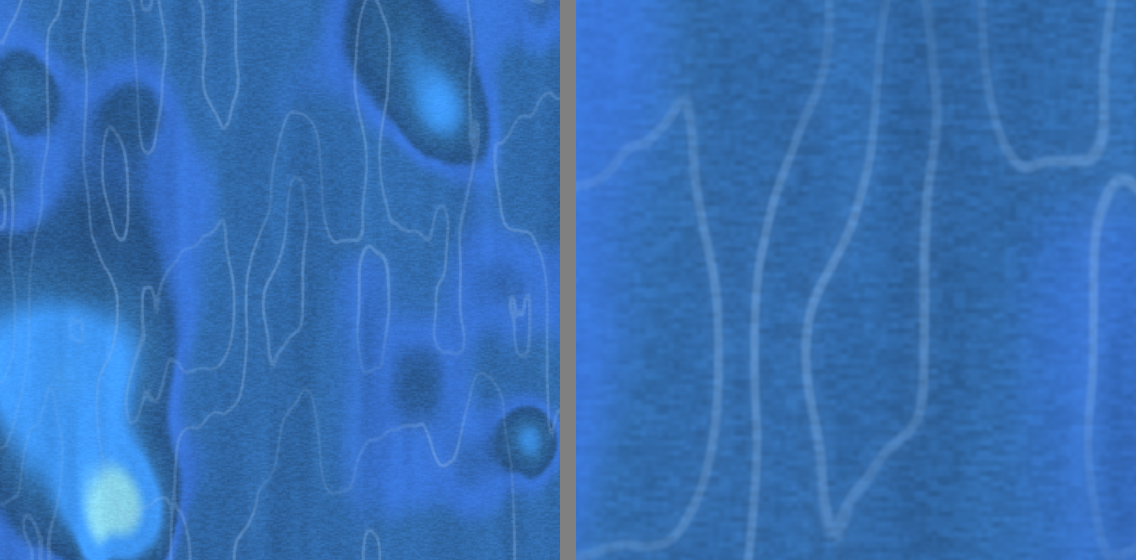
Left: the whole. Right: its middle third, enlarged.
This texture is drawn by a Shadertoy shader. Its source:

```glsl
// Deep blue watery silk: soft colour pools, upright pale contour lines and a fine woven grain.

float hash(vec2 cell) {
    vec3 q = fract(cell.xyx * vec3(0.1031, 0.1030, 0.0973));
    q += dot(q, q.yzx + 33.33);
    return fract((q.x + q.y) * q.z);
}

float noise(vec2 p) {
    vec2 i = floor(p), f = fract(p);
    f = f * f * f * (f * (f * 6.0 - 15.0) + 10.0);
    return mix(mix(hash(i), hash(i + vec2(1, 0)), f.x),
               mix(hash(i + vec2(0, 1)), hash(i + vec2(1, 1)), f.x), f.y);
}

// Vertically stretched field whose level sets become the thin lines
float strandField(vec2 p) {
    float broad = 0.66 * noise(p * vec2(8.0, 2.2) + 11.0);
    float medium = 0.34 * noise(p * vec2(15.0, 4.5) + 37.0);
    float jagged = 0.05 * noise(p * vec2(42.0, 13.0) + 71.0);
    return 4.6 * (broad + medium + jagged);
}

// Distance to the nearest level line, in canvas units
float strandDistance(vec2 p) {
    float e = 0.001, v = strandField(p);
    vec2 slope = vec2(strandField(p + vec2(e, 0)) - v, strandField(p + vec2(0, e)) - v) / e;
    return abs(fract(v) - 0.5) / (length(slope) + 2.0);
}

// Slow hills, raised by a few bright pools: x, y, radius, strength
float poolHeight(vec2 p) {
    const vec4 pools[6] = vec4[6](
        vec4(0.11, 0.25, 0.155, 0.58), vec4(0.21, 0.08, 0.085, 0.80),
        vec4(0.70, 0.96, 0.130, 0.50), vec4(0.81, 0.79, 0.090, 0.50),
        vec4(0.95, 0.22, 0.050, 0.42), vec4(0.05, 0.85, 0.060, 0.25));
    float hills = 0.72 * noise(p * 3.6 + 5.3) + 0.28 * noise(p * vec2(8.0, 6.0) + 19.0);
    float height = 0.10 + 0.62 * hills;
    for (int i = 0; i < 6; i++) {
        vec2 d = (p - pools[i].xy) / (pools[i].z * vec2(1.0, 1.25));
        height += pools[i].w * exp(-dot(d, d));
    }
    return height;
}

vec3 waterColor(float height) {
    vec3 teal = vec3(0.19, 0.41, 0.66), royal = vec3(0.22, 0.45, 0.82);
    vec3 navy = vec3(0.16, 0.34, 0.55), slate = vec3(0.18, 0.39, 0.60);
    vec3 azure = vec3(0.25, 0.60, 0.97), pale = vec3(0.53, 0.83, 0.92);
    vec3 c = mix(teal, royal, smoothstep(0.34, 0.45, height));
    c = mix(c, navy, smoothstep(0.46, 0.53, height));
    c = mix(c, slate, smoothstep(0.54, 0.66, height));
    c = mix(c, azure, smoothstep(0.64, 0.83, height));
    return mix(c, pale, smoothstep(0.95, 1.22, height));
}

void mainImage(out vec4 fragColor, in vec2 fragCoord) {
    vec2 p = fragCoord / iResolution.xy;

    // Soft upright streaks bend the pools and shade them
    float streak = noise(p * vec2(24.0, 3.0) + 53.0) - 0.5;
    float fineStreak = noise(p * vec2(55.0, 5.0) + 91.0) - 0.5;
    float height = poolHeight(p + vec2(0.0, 0.03 * streak)) + 0.035 * streak;
    vec3 color = waterColor(height);
    color *= 1.0 + 0.12 * streak + 0.06 * fineStreak;

    // Pale lines with a faint halo, fading in and out
    float d = strandDistance(p);
    float fade = mix(0.35, 1.0, noise(p * vec2(9.0, 6.0) + 7.0));
    float core = 1.0 - smoothstep(0.0008, 0.0040, d);
    float halo = exp(-d * d / 0.00009);
    color = mix(color, vec3(0.54, 0.71, 0.90), fade * (0.34 * core + 0.07 * halo));

    // Horizontal threads, strongest in the dark water
    float threads = noise(p * vec2(130.0, 330.0)) + 0.6 * noise(p * vec2(300.0, 260.0) + 29.0) - 0.8;
    float weave = mix(0.17, 0.06, smoothstep(0.5, 0.9, color.b));
    color *= 1.0 + weave * threads;

    fragColor = vec4(color, 1.0);
}
```
